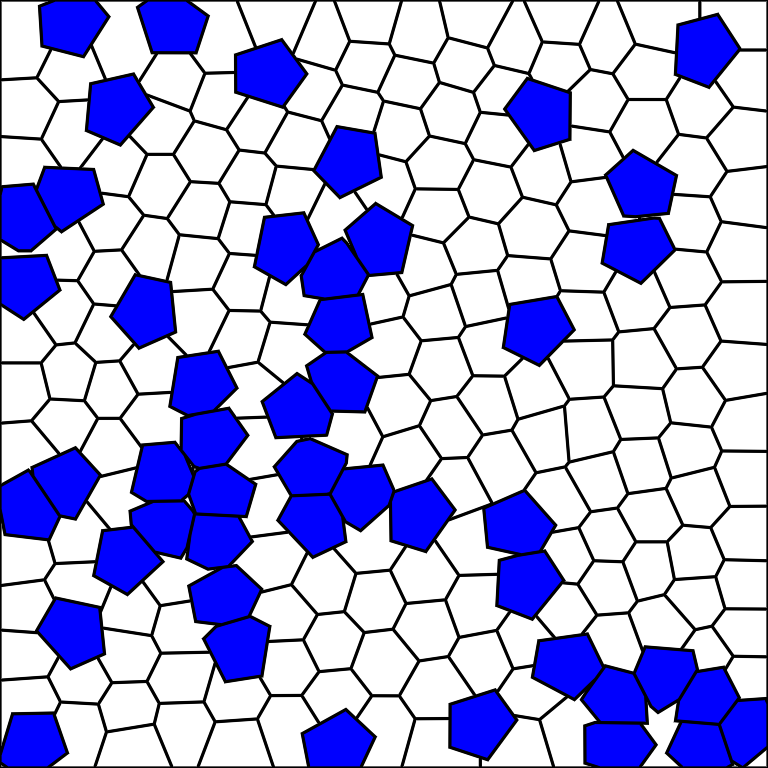
Write a Shadertoy shader that draws this pattern.

```glsl
// Mosaic of white, nearly hexagonal cells with scattered blue pentagons and black walls.
// A staggered, gently bent lattice of seeds gives cellular noise for the white cells;
// chosen seeds become irregular pentagons that squeeze their neighbours.

const float PI = 3.14159265;
const vec2 CELL_COUNT = vec2(16.0, 14.0);
const vec3 WHITE = vec3(1.0);
const vec3 BLUE = vec3(0.0, 0.0, 1.0);
const vec3 BLACK = vec3(0.0);
const float WALL_HALF_WIDTH = 0.0021;
const float FAR = 9.0;

vec3 hash3(vec2 cell) {
    vec3 s = vec3(dot(cell, vec2(127.1, 311.7)),
                  dot(cell, vec2(269.5, 183.3)),
                  dot(cell, vec2(419.2, 371.9)));
    return fract(sin(s + 2.7) * 43758.545);
}

// Slow bending of the lattice, fading out at the canvas border
vec2 bend(vec2 p) {
    return 0.035 * sin(PI * p) * sin(vec2(6.0, 7.0) * p.yx + vec2(1.0, 4.0));
}

bool onCanvas(vec2 cell) {
    return all(greaterThanEqual(cell, vec2(0.0))) && all(lessThan(cell, CELL_COUNT));
}

vec2 seedPosition(vec2 cell) {
    float stagger = 0.25 + 0.5 * mod(cell.x, 2.0);
    vec2 jitter = 0.26 * (hash3(cell).xy - 0.5);
    vec2 p = (cell + vec2(0.5, stagger) + jitter) / CELL_COUNT;
    return clamp(p + bend(p), 0.03, 0.97);
}

// Layered sines make blue seeds denser in some zones
bool isBlue(vec2 cell) {
    vec2 p = cell / CELL_COUNT;
    float zone = sin(9.0 * p.x + 3.0 * sin(7.0 * p.y)) + sin(8.0 * p.y - 5.0 * p.x);
    return hash3(cell + 57.0).z < 0.25 + 0.1 * zone;
}

// Signed distance to an irregular pentagon; variety in 0..1 turns and deforms it
float pentagon(vec2 q, float apothem, float variety) {
    float d = -FAR;
    for (int k = 0; k < 5; k++) {
        float side = float(k);
        float angle = 2.0 * PI * (side / 5.0 + variety);
        float reach = apothem * (1.0 + 0.1 * sin(40.0 * variety + 2.4 * side));
        d = max(d, dot(q, vec2(cos(angle), sin(angle))) - reach);
    }
    return d;
}

float bluePatch(vec2 q, vec2 cell) {
    return pentagon(q, 0.039, hash3(cell + 19.0).x);
}

// Distance from the origin to the bisector of two relative seeds
float bisector(vec2 near, vec2 other) {
    return dot(0.5 * (near + other), normalize(other - near));
}

// Returns the wall distance in x and 1 in y inside a blue cell
vec2 mosaic(vec2 p) {
    vec2 base = floor((p - bend(p)) * CELL_COUNT);
    vec2 whiteSeed = vec2(FAR), blueSeed = vec2(FAR);
    vec2 whiteCell = vec2(-FAR), blueCell = vec2(-FAR);

    // Nearest seed of each kind
    for (int j = -2; j <= 2; j++)
    for (int i = -2; i <= 2; i++) {
        vec2 cell = base + vec2(i, j);
        if (!onCanvas(cell)) continue;
        vec2 r = seedPosition(cell) - p;
        if (isBlue(cell)) {
            if (dot(r, r) < dot(blueSeed, blueSeed)) { blueSeed = r; blueCell = cell; }
        } else if (dot(r, r) < dot(whiteSeed, whiteSeed)) {
            whiteSeed = r; whiteCell = cell;
        }
    }

    float patchDist = bluePatch(-blueSeed, blueCell);
    bool inBlue = patchDist < 0.0;
    float wall = abs(patchDist);

    // Walls between neighbours of the same kind, and edges of other patches
    for (int j = -2; j <= 2; j++)
    for (int i = -2; i <= 2; i++) {
        vec2 cell = base + vec2(i, j);
        if (!onCanvas(cell) || cell == whiteCell || cell == blueCell) continue;
        vec2 r = seedPosition(cell) - p;
        if (isBlue(cell)) {
            float d = bisector(blueSeed, r);
            if (!inBlue) d = max(d, bluePatch(-r, cell));
            wall = min(wall, d);
        } else if (!inBlue) {
            wall = min(wall, bisector(whiteSeed, r));
        }
    }
    return vec2(wall, inBlue ? 1.0 : 0.0);
}

void mainImage(out vec4 fragColor, in vec2 fragCoord) {
    vec2 p = fragCoord / iResolution.xy;
    float halfPixel = 0.6 / iResolution.y;
    vec2 m = mosaic(p);

    // Frame along the canvas border
    vec2 rim = min(p, 1.0 - p);
    float wall = min(m.x, min(rim.x, rim.y));

    float ink = 1.0 - smoothstep(WALL_HALF_WIDTH - halfPixel, WALL_HALF_WIDTH + halfPixel, wall);
    fragColor = vec4(mix(mix(WHITE, BLUE, m.y), BLACK, ink), 1.0);
}
```
